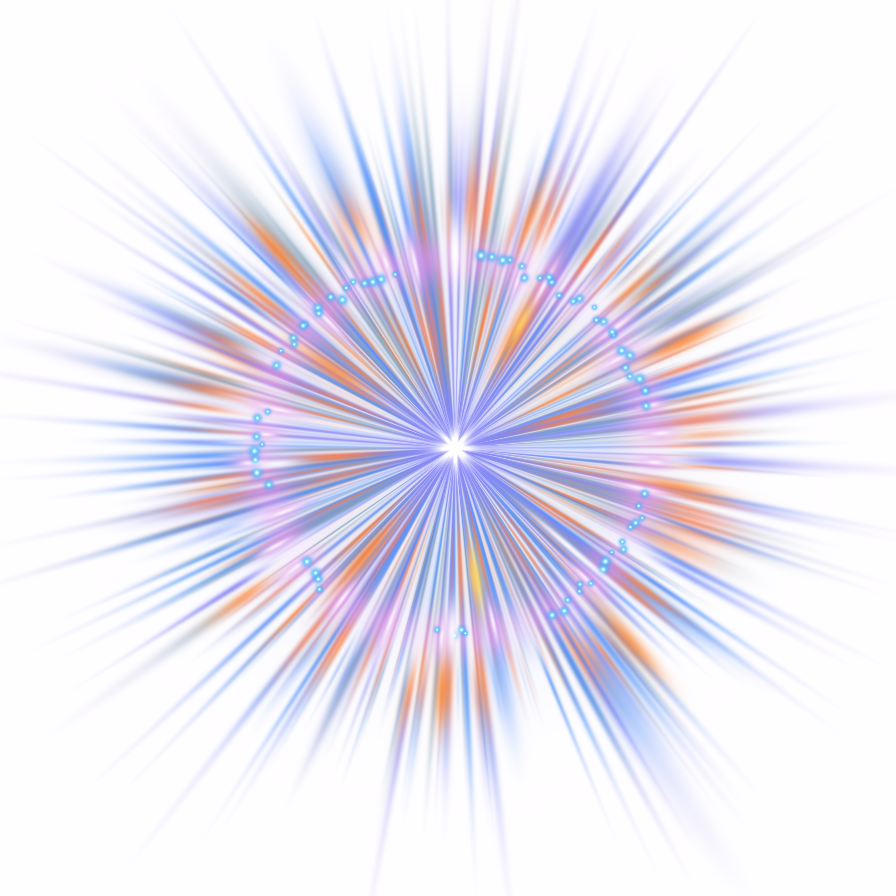
This background is drawn by a WebGL 2 fragment shader. Its source:

```glsl
#version 300 es
precision highp float;
// A burst of coloured rays on white around a small bright star.
// Layers of hashed angular wedges make the rays; a broken ring of glints
// and a few soft radial flares are laid over them in polar coordinates.

uniform vec2 u_resolution;
out vec4 outColor;

const float TAU = 6.2831853;
const vec2 CENTER = vec2(0.008, 0.0);    // offset from the canvas middle
const float RING_RADIUS = 0.217;
const float RING_SQUASH = 1.03;
const float GLINT_COUNT = 120.0;
const float PETAL_COUNT = 44.0;
const int LAYERS = 5;
const float FIRST_COUNT = 34.0;          // rays in the broadest layer
const float COUNT_STEP = 27.0;           // rays added per layer

const vec3 WHITE = vec3(1.0, 0.995, 1.0);
const vec3 PERIWINKLE = vec3(0.53, 0.53, 0.97);
const vec3 BLUE = vec3(0.30, 0.56, 0.97);
const vec3 SLATE = vec3(0.52, 0.64, 0.74);
const vec3 LAVENDER = vec3(0.85, 0.76, 0.97);
const vec3 VIOLET = vec3(0.87, 0.56, 0.92);
const vec3 ORANGE = vec3(0.99, 0.52, 0.20);
const vec3 CORAL = vec3(0.93, 0.49, 0.40);
const vec3 GOLD = vec3(1.0, 0.83, 0.38);
const vec3 CYAN = vec3(0.35, 0.87, 0.98);

float hash(float n) {
  return fract(sin(n * 127.1 + 11.7) * 43758.5453);
}

float bell(float x) {
  return exp(-x * x);
}

// Ink along one ray: cool at both ends, with a warm stretch for many rays.
vec3 rayInk(float r, float id) {
  float pick = hash(id + 3.1);
  vec3 cool = mix(BLUE, PERIWINKLE, smoothstep(0.3, 0.5, pick));
  cool = mix(cool, SLATE, smoothstep(0.6, 0.8, pick));
  cool = mix(PERIWINKLE, cool, smoothstep(0.02, 0.11, r));
  vec3 hot = mix(ORANGE, CORAL, hash(id + 5.3));
  float warmAt = mix(0.14, 0.27, step(0.42, hash(id + 7.9))) + 0.04 * (pick - 0.5);
  float warmth = bell((r - warmAt) / 0.055) * smoothstep(0.2, 0.45, hash(id + 9.7));
  vec3 ink = mix(cool, hot, warmth);
  ink = mix(ink, VIOLET, 0.65 * bell((r - RING_RADIUS) / 0.026));
  ink = mix(ink, LAVENDER, 0.7 * smoothstep(0.34, 0.5, r));
  float pale = step(0.70, hash(id + 13.3)) * (1.0 - smoothstep(0.23, 0.30, r));
  return mix(ink, WHITE, 0.85 * pale);
}

// One ring of tapering wedges, faded where they grow finer than a pixel.
vec3 addRays(vec3 light, float angle, float r, float count, float seed, float pixel) {
  float x = angle / TAU * count;
  float resolved = smoothstep(0.5, 2.0, r * TAU / (count * pixel));
  for (int k = -1; k <= 1; k++) {
    float cell = floor(x) + float(k);
    float id = mod(cell, count) + seed;
    float longness = hash(id + 1.7);
    float reach = mix(0.27, 0.66, longness * longness);
    float taper = max(0.0, 1.0 - r / reach);
    float width = mix(0.16, 0.42, hash(id + 2.3)) * (0.3 + taper);
    float offset = x - cell - mix(0.2, 0.8, hash(id));
    float ink = bell(offset / width) * smoothstep(0.0, 0.55, taper);
    ink *= mix(0.78, 0.38, smoothstep(0.26, 0.44, r)) * resolved;
    light = mix(light, rayInk(r, id), ink);
  }
  return light;
}

// White spindles with violet edges, then small cyan beads on the ring.
vec3 addRing(vec3 light, float angle, float r) {
  float x = angle / TAU * PETAL_COUNT;
  float id = mod(floor(x), PETAL_COUNT) + 701.0;
  float side = (fract(x) - 0.5) * TAU / PETAL_COUNT * RING_RADIUS;
  float along = (r - RING_RADIUS + 0.03 * (hash(id) - 0.5)) / mix(0.014, 0.035, hash(id + 4.0));
  float shown = step(0.45, hash(id + 8.0));
  light = mix(light, VIOLET, 0.65 * shown * bell(side / 0.0065) * bell(along));
  light = mix(light, WHITE, 0.85 * shown * bell(side / 0.0028) * bell(along * 1.3));
  x = angle / TAU * GLINT_COUNT;
  for (int k = -1; k <= 1; k++) {
    float cell = floor(x) + float(k);
    id = mod(cell, GLINT_COUNT);
    float cluster = step(0.36, hash(floor(id / 4.0) + 503.0));
    vec2 d = vec2((x - cell - hash(id + 601.0)) * TAU / GLINT_COUNT * RING_RADIUS,
                  r - RING_RADIUS + 0.016 * (hash(id + 809.0) - 0.5));
    float size = mix(0.0025, 0.0055, hash(id + 907.0));
    float bead = bell(length(d) / size);
    light = mix(light, mix(BLUE, CYAN, bead), cluster * min(1.0, 1.3 * bead));
    light = mix(light, WHITE, cluster * bell(length(d) / (0.4 * size)));
  }
  return light;
}

// Soft spindle lying along a radius; the angle is in degrees.
float flare(vec2 p, float degrees, float at, float len, float width) {
  vec2 dir = vec2(cos(radians(degrees)), sin(radians(degrees)));
  vec2 q = vec2(dot(p, dir) - at, dir.x * p.y - dir.y * p.x);
  return bell(q.x / len) * bell(q.y / width);
}

void main() {
  float scale = min(u_resolution.x, u_resolution.y);
  vec2 p = (gl_FragCoord.xy - 0.5 * u_resolution) / scale - CENTER;
  float r = length(p * vec2(1.0, RING_SQUASH));
  float angle = atan(p.y, p.x + 1e-6);

  vec3 light = mix(WHITE, vec3(0.78, 0.82, 0.95), 0.7 * bell(r / 0.19));
  for (int i = 0; i < LAYERS; i++) {
    float count = FIRST_COUNT + COUNT_STEP * float(i);
    light = addRays(light, angle, r, count, 211.0 * float(i) + 17.0, 1.0 / scale);
  }

  // Warm flares inside and outside the ring
  float warm = flare(p, 147.0, 0.16, 0.05, 0.008) + flare(p, -130.0, 0.16, 0.05, 0.009)
    + flare(p, 62.0, 0.15, 0.05, 0.009) + flare(p, -10.0, 0.25, 0.05, 0.007)
    + flare(p, -93.0, 0.27, 0.04, 0.008) + flare(p, 132.0, 0.30, 0.04, 0.008)
    + flare(p, -48.0, 0.29, 0.05, 0.009) + flare(p, 25.0, 0.28, 0.05, 0.008);
  light = mix(light, ORANGE, 0.75 * min(warm, 1.0));
  float golden = flare(p, -81.0, 0.146, 0.035, 0.007) + flare(p, 62.0, 0.16, 0.025, 0.004);
  light = mix(light, GOLD, 0.9 * min(golden, 1.0));

  light = addRing(light, angle, r);
  float beams = flare(p, -41.0, 0.17, 0.06, 0.004) + flare(p, 90.0, 0.217, 0.025, 0.005)
    + flare(p, -91.0, 0.205, 0.035, 0.007) + flare(p, 185.0, 0.20, 0.03, 0.005);
  light = mix(light, WHITE, 0.9 * min(beams, 1.0));

  // Violet halo and spiky white star at the centre
  light = mix(light, PERIWINKLE, 0.5 * bell(r / 0.05));
  float spikes = 0.017 + 0.005 * cos(8.0 * angle) + 0.003 * cos(13.0 * angle + 1.0);
  light = mix(light, WHITE, min(1.0, 1.5 * bell(r / spikes)));
  outColor = vec4(light, 1.0);
}
```
